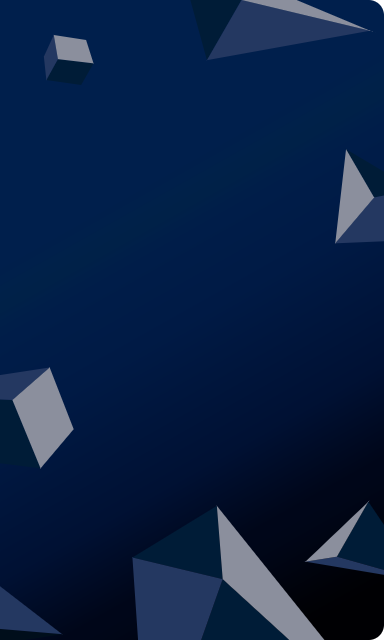
Give the GLSL for this background, as a WebGL 1 fragment shader.

```glsl
precision highp float;
// Faceted solids float around the border of a deep blue diagonal gradient.
// Each facet is a convex polygon cut from half planes, filled with a flat tone;
// the card is rounded at its right-hand corners.
uniform vec2 u_resolution;

const vec2 CARD = vec2(60.4, 100.0); // card size in canvas units
const vec3 LIGHT = vec3(0.545, 0.56, 0.615);
const vec3 MID = vec3(0.142, 0.218, 0.38);
const vec3 DARK = vec3(0.0, 0.108, 0.215);

float cross2(vec2 a, vec2 b) {
  return a.x * b.y - a.y * b.x;
}

// Signed distance to the line a-b, positive on its left
float side(vec2 p, vec2 a, vec2 b) {
  return cross2(b - a, p - a) / length(b - a);
}

float coverage(float inside, float pixel) {
  return clamp(inside / pixel + 0.5, 0.0, 1.0);
}

// Convex facets, with corners in either winding order
vec3 tri(vec3 base, vec3 tone, vec2 p, float pixel, vec2 a, vec2 b, vec2 c) {
  float winding = sign(cross2(b - a, c - a));
  float inside = min(winding * side(p, a, b),
                 min(winding * side(p, b, c), winding * side(p, c, a)));
  return mix(base, tone, coverage(inside, pixel));
}

vec3 quad(vec3 base, vec3 tone, vec2 p, float pixel, vec2 a, vec2 b, vec2 c, vec2 d) {
  float winding = sign(cross2(b - a, c - a));
  float inside = min(min(winding * side(p, a, b), winding * side(p, b, c)),
                     min(winding * side(p, c, d), winding * side(p, d, a)));
  return mix(base, tone, coverage(inside, pixel));
}

// Diagonal fade from blue to black, with a faint teal streak
vec3 backdrop(vec2 p) {
  float h = p.y - 0.56 * p.x;
  vec3 col = mix(vec3(0.0, 0.0, 0.01), vec3(0.0, 0.025, 0.10), smoothstep(-27.0, -5.0, h));
  col = mix(col, vec3(0.0, 0.065, 0.20), clamp((h + 5.0) / 14.0, 0.0, 1.0));
  col = mix(col, vec3(0.0, 0.102, 0.27), clamp((h - 9.0) / 24.0, 0.0, 1.0));
  col = mix(col, vec3(0.0, 0.121, 0.297), clamp((h - 33.0) / 22.0, 0.0, 1.0));
  float streak = (h - 52.5) / 3.5;
  return col + vec3(0.0, 0.012, -0.01) * exp(-streak * streak);
}

vec3 cubes(vec3 col, vec2 p, float px) {
  // Small cube, upper left
  vec2 hub = vec2(9.11, 90.76), back = vec2(8.46, 94.53);
  vec2 right = vec2(14.71, 90.1), foot = vec2(7.29, 87.5);
  col = quad(col, DARK, p, px, hub, right, vec2(12.76, 86.72), foot);
  col = quad(col, MID, p, px, hub, back, vec2(6.9, 91.15), foot);
  col = quad(col, LIGHT, p, px, hub, back, vec2(13.54, 93.75), right);
  // Large cube, cut by the left border
  hub = vec2(1.95, 37.5);
  back = vec2(7.81, 42.58);
  foot = vec2(6.38, 26.82);
  vec2 left = vec2(-3.9, 37.76);
  col = quad(col, DARK, p, px, hub, foot, vec2(-3.9, 28.1), left);
  col = quad(col, MID, p, px, hub, back, vec2(-2.6, 41.0), left);
  return quad(col, LIGHT, p, px, hub, back, vec2(11.59, 32.94), foot);
}

vec3 upperPyramids(vec3 col, vec2 p, float px) {
  // Cut by the top border
  vec2 hub = vec2(38.0, 100.0), tip = vec2(58.2, 95.2), foot = vec2(32.55, 90.6);
  col = tri(col, DARK, p, px, vec2(29.3, 102.3), vec2(39.3, 102.3), foot);
  col = tri(col, MID, p, px, hub, tip, foot);
  col = tri(col, LIGHT, p, px, hub, tip, vec2(40.4, 102.6));
  // Cut by the right border
  hub = vec2(58.85, 69.14);
  tip = vec2(54.43, 76.69);
  foot = vec2(52.73, 61.98);
  vec2 far = vec2(65.1, 70.4);
  col = tri(col, DARK, p, px, tip, far, hub);
  col = quad(col, MID, p, px, hub, far, vec2(65.1, 62.5), foot);
  return tri(col, LIGHT, p, px, hub, tip, foot);
}

vec3 lowerPyramids(vec3 col, vec2 p, float px) {
  // Large solid on the bottom border
  vec2 hub = vec2(35.03, 9.51), tip = vec2(34.11, 20.96), left = vec2(20.83, 12.89);
  vec2 baseL = vec2(30.16, -4.17), baseR = vec2(50.1, -4.17);
  col = tri(col, DARK, p, px, tip, left, hub);
  col = tri(col, DARK, p, px, hub, baseL, baseR);
  col = quad(col, MID, p, px, hub, left, vec2(22.0, -4.17), baseL);
  col = quad(col, LIGHT, p, px, hub, tip, vec2(54.4, -4.17), baseR);
  // Lower right
  hub = vec2(52.99, 13.02);
  tip = vec2(57.94, 21.61);
  left = vec2(48.05, 12.24);
  vec2 far = vec2(65.1, 9.64);
  col = quad(col, DARK, p, px, tip, vec2(65.1, 11.07), far, hub);
  col = quad(col, MID, p, px, left, hub, far, vec2(65.1, 9.4));
  col = tri(col, LIGHT, p, px, hub, tip, left);
  // Lower left sliver
  tip = vec2(9.77, 0.91);
  left = vec2(-2.6, 1.95);
  col = tri(col, DARK * 0.5, p, px, tip, left, vec2(-2.6, -1.0));
  return tri(col, MID, p, px, tip, left, vec2(-2.6, 10.4));
}

void main() {
  vec2 p = gl_FragCoord.xy / u_resolution * CARD;
  float pixel = CARD.y / u_resolution.y;
  vec3 col = cubes(backdrop(p), p, pixel);
  col = lowerPyramids(upperPyramids(col, p, pixel), p, pixel);
  // White outside the rounded right-hand corners
  float radius = 2.4;
  vec2 corner = vec2(p.x - CARD.x, abs(p.y - 0.5 * CARD.y) - 0.5 * CARD.y) + radius;
  float inside = radius - length(max(corner, 0.0));
  gl_FragColor = vec4(mix(vec3(1.0), col, coverage(inside, pixel)), 1.0);
}
```
